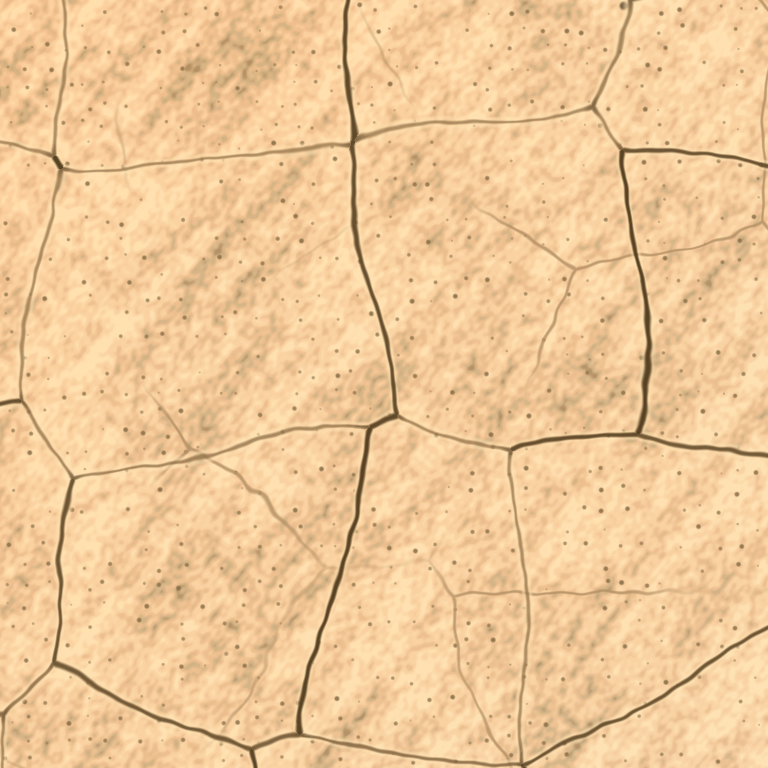
Give the GLSL for this texture, as a WebGL 1 fragment shader.

```glsl
precision highp float;
// Warm sandy stone with diagonal streaks, fine specks and a net of dark cracks.
uniform vec2 u_resolution;

vec2 hash2(vec2 p) {
  p = vec2(dot(p, vec2(127.1, 311.7)), dot(p, vec2(269.5, 183.3)));
  return fract(sin(p) * 43758.55);
}

vec2 gradient(vec2 cell) {
  float angle = 6.2832 * hash2(cell).x;
  return vec2(cos(angle), sin(angle));
}

// Gradient noise, roughly -0.7 to 0.7
float noise(vec2 p) {
  vec2 i = floor(p), f = fract(p);
  vec2 u = f * f * f * (f * (f * 6.0 - 15.0) + 10.0);
  vec2 e = vec2(1.0, 0.0);
  float low = mix(dot(gradient(i), f), dot(gradient(i + e), f - e), u.x);
  float high = mix(dot(gradient(i + e.yx), f - e.yx), dot(gradient(i + 1.0), f - 1.0), u.x);
  return mix(low, high, u.y);
}

vec2 site(vec2 cell) {
  return 0.1 + 0.8 * hash2(cell);
}

// Voronoi borders: distance to nearest, distance to second nearest, random value per border
vec3 borders(vec2 p) {
  vec2 i = floor(p), f = fract(p);
  vec2 home = vec2(0.0), toHome = vec2(8.0);
  for (int y = -1; y <= 1; y++) {
    for (int x = -1; x <= 1; x++) {
      vec2 g = vec2(float(x), float(y));
      vec2 r = g + site(i + g) - f;
      if (dot(r, r) < dot(toHome, toHome)) { toHome = r; home = g; }
    }
  }
  vec3 result = vec3(8.0, 8.0, 0.0);
  for (int y = -2; y <= 2; y++) {
    for (int x = -2; x <= 2; x++) {
      vec2 g = home + vec2(float(x), float(y));
      vec2 r = g + site(i + g) - f;
      vec2 gap = r - toHome;
      if (dot(gap, gap) > 0.0001) {
        float d = dot(0.5 * (toHome + r), normalize(gap));
        if (d < result.x) {
          result = vec3(d, result.x, hash2(2.0 * i + home + g + 0.5).y);
        } else {
          result.y = min(result.y, d);
        }
      }
    }
  }
  return result;
}

// Coverage of scattered round specks, one at most per grid cell
float specks(vec2 p, float count, float density, float size) {
  vec2 cell = floor(p * count);
  vec2 rnd = hash2(cell + 41.0);
  vec2 centre = 0.25 + 0.5 * hash2(cell + 77.0);
  float d = length(fract(p * count) - centre) / count;
  float radius = size * (0.5 + rnd.y);
  return step(rnd.x, density) * (1.0 - smoothstep(radius * 0.4, radius + 0.001, d)) * (0.35 + 0.5 * rnd.y);
}

// Stone colour for a tone: negative is pale, positive is dark
vec3 stone(float tone) {
  vec3 c = mix(vec3(1.0, 0.88, 0.69), vec3(0.98, 0.82, 0.63), smoothstep(-1.6, -0.2, tone));
  c = mix(c, vec3(0.93, 0.75, 0.56), smoothstep(-0.2, 0.95, tone));
  c = mix(c, vec3(0.84, 0.71, 0.53), smoothstep(0.95, 1.7, tone));
  return mix(c, vec3(0.71, 0.57, 0.40), smoothstep(1.7, 3.0, tone));
}

void main() {
  vec2 p = gl_FragCoord.xy / u_resolution.y;
  float pixel = 1.0 / u_resolution.y;

  // Streaks and grain run up to the right
  vec2 q = vec2(dot(p, vec2(0.64, 0.77)), dot(p, vec2(-0.77, 0.64)));
  float patches = noise(p * 5.0 + 3.0);
  float tone = 1.4 * patches;
  tone += (2.2 + 1.5 * patches) * noise(q * vec2(5.0, 27.0) + 9.0);
  tone += 2.1 * noise(q * vec2(32.0, 58.0) + 17.0);
  tone += 2.1 * noise(q * vec2(85.0, 120.0) + 31.0);
  vec3 color = stone(tone);

  // Slow drift from orange at upper left to grey at lower right
  float drift = clamp((p.y - p.x) * 0.7 + 0.5 * noise(p * 2.0 + 5.0), -1.0, 1.0);
  color += drift * vec3(0.008, -0.012, -0.025);

  vec3 brown = vec3(0.51, 0.41, 0.26);
  color = mix(color, brown, specks(p, 40.0, 0.45, 0.0024));
  color = mix(color, brown * 0.6, specks(p + 0.37, 7.0, 0.1, 0.005));

  // Hairline cracks that fade in and out
  vec2 bend = vec2(noise(p * 4.0), noise(p * 4.0 + 20.0)) * 0.05;
  vec2 jag = vec2(noise(p * 35.0), noise(p * 35.0 + 50.0)) * 0.004;
  vec3 hair = borders((p + bend.yx + jag * 1.5) * 2.6 + 12.3);
  float hairLine = 1.0 - smoothstep(0.0004, 0.0024 + pixel, hair.x / 2.6);
  color = mix(color, vec3(0.71, 0.57, 0.40), hairLine * smoothstep(-0.1, 0.25, noise(p * 3.5 + 8.0)) * 0.85);

  // Main cracks: each border has its own weight, thicker at junctions
  vec3 crack = borders((p + bend + jag) * 3.1 + 4.7);
  float d = crack.x / 3.1;
  float weight = smoothstep(0.1, 0.9, crack.z);
  float junction = 1.0 - smoothstep(0.0, 0.016, crack.y / 3.1);
  float width = mix(0.0009, 0.0021, weight) + 0.0012 * junction + 0.0012 * noise(p * 22.0);
  float rim = smoothstep(width, 0.005, d) * (1.0 - smoothstep(0.005, 0.010, d));
  color = mix(color, vec3(1.0, 0.89, 0.70), rim * 0.5);
  float ink = 1.0 - smoothstep(width * 0.4, width + 0.0018 + pixel, d);
  vec3 crackColor = mix(vec3(0.60, 0.48, 0.32), vec3(0.34, 0.26, 0.14), max(weight, junction * 0.8));
  color = mix(color, crackColor, ink * mix(0.78, 1.0, weight));

  gl_FragColor = vec4(clamp(color, 0.0, 1.0), 1.0);
}
```
